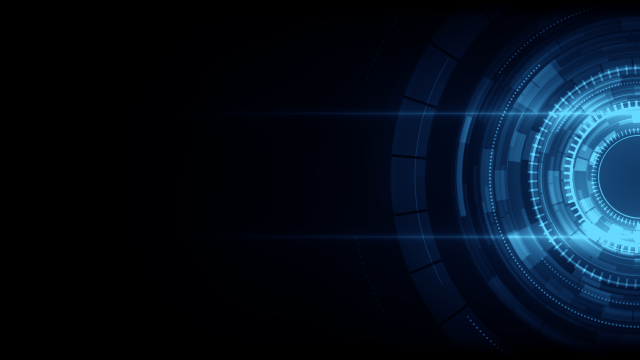
A Shadertoy shader for this background:

```glsl
// Glowing blue technology dial at the right edge, with two horizontal light streaks on black.

const float TAU = 6.2831853;

float hash(vec2 p) {
    vec3 q = fract(vec3(p.xyx) * 0.1031);
    q += dot(q, q.yzx + 33.33);
    return fract((q.x + q.y) * q.z);
}

vec2 gradientAt(vec2 cell) {
    float angle = TAU * hash(cell);
    return vec2(cos(angle), sin(angle));
}

float gradientNoise(vec2 p) {
    vec2 i = floor(p), f = fract(p), u = f * f * (3.0 - 2.0 * f), e = vec2(1.0, 0.0);
    float low = mix(dot(gradientAt(i), f), dot(gradientAt(i + e), f - e), u.x);
    float high = mix(dot(gradientAt(i + e.yx), f - e.yx), dot(gradientAt(i + 1.0), f - 1.0), u.x);
    return mix(low, high, u.y);
}

// Soft-edged band of a given half width around zero distance
float band(float d, float halfWidth, float px) {
    return 1.0 - smoothstep(halfWidth - px, halfWidth + px, abs(d));
}

// Angular window between two angles
float sector(float a, float lo, float hi) {
    return smoothstep(lo - 0.01, lo + 0.01, a) * (1.0 - smoothstep(hi - 0.01, hi + 0.01, a));
}

// Arc length to the nearest of count evenly spaced spokes
float spokeDistance(float r, float a, float count) {
    return (fract(a * count / TAU) - 0.5) * TAU / count * r;
}

float ticks(float r, float a, float inner, float outer, float count, float halfWidth, float px) {
    return band(r - 0.5 * (inner + outer), 0.5 * (outer - inner), px)
         * band(spokeDistance(r, a, count), halfWidth, px);
}

float dots(float r, float a, float radius, float count, float size, float px) {
    return band(length(vec2(r - radius, spokeDistance(r, a, count))), size, px);
}

// Concentric rows of randomly lit blocks
float blocks(float r, float a, float width, float seed, float px) {
    float row = floor(r / width);
    float count = 7.0 + floor(22.0 * hash(vec2(row, seed)));
    float turn = a * count / TAU + 40.0 + hash(vec2(seed, row));
    float value = hash(vec2(floor(turn) + seed * 7.0, row));
    float radialEdge = (0.5 - abs(fract(r / width) - 0.5)) * width;
    float sideEdge = (0.5 - abs(fract(turn) - 0.5)) * TAU / count * r;
    return value * smoothstep(0.5, 0.6, value) * smoothstep(0.0, 2.0 * px, min(radialEdge, sideEdge));
}

// Thin rings of random radius, each bright over part of its turn
float thinRings(float r, float a, float px) {
    float sum = 0.0;
    for (float i = 0.0; i < 26.0; i++) {
        float radius = 0.125 + 0.41 * hash(vec2(i, 3.0));
        float phase = TAU * hash(vec2(i, 9.0));
        sum += band(r - radius, 0.001, px) * (0.55 + 0.45 * cos(2.0 * a + phase));
    }
    return sum;
}

// Horizontal streak that brightens toward the dial
float streak(vec2 p, float height) {
    float d = abs(p.y - height);
    float reach = smoothstep(-1.35, -0.25, p.x);
    float core = (0.24 * exp(-d / 0.004) + 0.07 * exp(-d / 0.02)) * reach;
    vec2 q = (p - vec2(-0.13, height)) / vec2(0.2, 0.045);
    return core + 0.28 * exp(-dot(q, q));
}

vec3 bluePalette(float l) {
    return vec3(0.4 * l * l, 0.85 * pow(l, 1.45), l);
}

void mainImage(out vec4 fragColor, in vec2 fragCoord) {
    float px = 0.8 / iResolution.y;
    vec2 uv = fragCoord / iResolution.xy;
    vec2 p = (fragCoord - vec2(iResolution.x, 0.0)) / iResolution.y - vec2(0.0, 0.509);
    float r = length(p);
    float a = atan(p.y, -p.x); // zero points left, positive is up

    // Overall falloff and broad bands
    float glow = 0.74 * exp(-2.65 * max(r - 0.17, 0.0));
    glow *= 1.0 - 0.7 * smoothstep(0.18, 0.52, abs(p.y));
    float dial = 1.0 - smoothstep(0.5, 0.53, r);
    float shade = mix(0.42, 0.66, dial);
    shade += 0.42 * band(r - 0.645, 0.048, 0.003);
    shade -= 0.2 * band(r - 0.32, 0.012, 0.004) + 0.2 * band(r - 0.47, 0.022, 0.004);
    shade += 0.2 * band(r - 0.16, 0.035, 0.01);
    shade *= 1.0 + 0.3 * gradientNoise(p * 5.0 + 20.0);

    // Blocks, fine rings and ticks
    float outside = smoothstep(0.125, 0.135, r);
    float detail = outside * dial * (0.4 * blocks(r, a, 0.037, 2.0, px) + 0.25 * blocks(r, a, 0.015, 5.0, px));
    detail += 0.1 * blocks(r, a, 0.052, 8.0, px) * smoothstep(0.58, 0.6, r) * (1.0 - smoothstep(0.7, 0.85, r));
    detail += 0.24 * thinRings(r, a, px);
    detail += 0.55 * ticks(r, a, 0.122, 0.136, 72.0, 0.0012, px);
    detail += 0.65 * ticks(r, a, 0.193, 0.212, 64.0, 0.003, px);
    detail += 0.55 * ticks(r, a, 0.285, 0.312, 76.0, 0.0025, px);
    detail += 0.6 * band(r - 0.115, 0.0015, px) + 0.5 * band(r - 0.192, 0.003, px);
    detail += 0.55 * band(r - 0.302, 0.003, px) + 0.4 * band(r - 0.275, 0.0012, px);
    detail += 0.75 * band(r - 0.502, 0.008, px) * sector(a, -0.22, 0.34);
    detail += 0.8 * band(r - 0.625, 0.0012, px) * sector(a, -0.5, 0.55);
    detail += 0.35 * band(r - 0.37, 0.032, px) * (sector(a, 0.55, 0.9) + sector(a, -0.7, -0.42));

    // Dark slots across the outer band
    float slots = band(spokeDistance(r, a + 0.035, 26.0), 0.0035, 0.002) * band(r - 0.645, 0.048, 0.004);
    float light = glow * max(shade + detail, 0.0) * (1.0 - 0.65 * slots);

    // Dotted arcs
    light += 0.42 * dots(r, a, 0.417, 260.0, 0.0026, px) * sector(a, -1.6, 0.85);
    light += 0.3 * dots(r, a, 0.262, 190.0, 0.002, px) * sector(a, 0.5, 1.7);
    light += 0.3 * dots(r, a, 0.354, 220.0, 0.0024, px) * sector(a, -1.7, -0.68);
    light += 0.28 * dots(r, a, 0.486, 270.0, 0.0024, px) * sector(a, 0.62, 1.7);
    light += 0.4 * dots(r, a, 0.617, 290.0, 0.0026, px) * sector(a, -0.98, -0.68);
    light += 0.07 * dots(r, a, 0.806, 280.0, 0.003, px) * (sector(a, 0.33, 0.62) + sector(a, -0.5, -0.2));

    // Inner disc, streaks and dark frame
    light = mix(light, 0.4 + 0.6 * r, 1.0 - smoothstep(0.108, 0.114, r));
    light += streak(p, 0.176) + streak(p, -0.167);
    light *= smoothstep(0.0, 0.07, uv.y) * smoothstep(0.0, 0.06, 1.0 - uv.y) * smoothstep(0.0, 0.4, uv.x);

    fragColor = vec4(bluePalette(min(light, 1.0)), 1.0);
}
```
